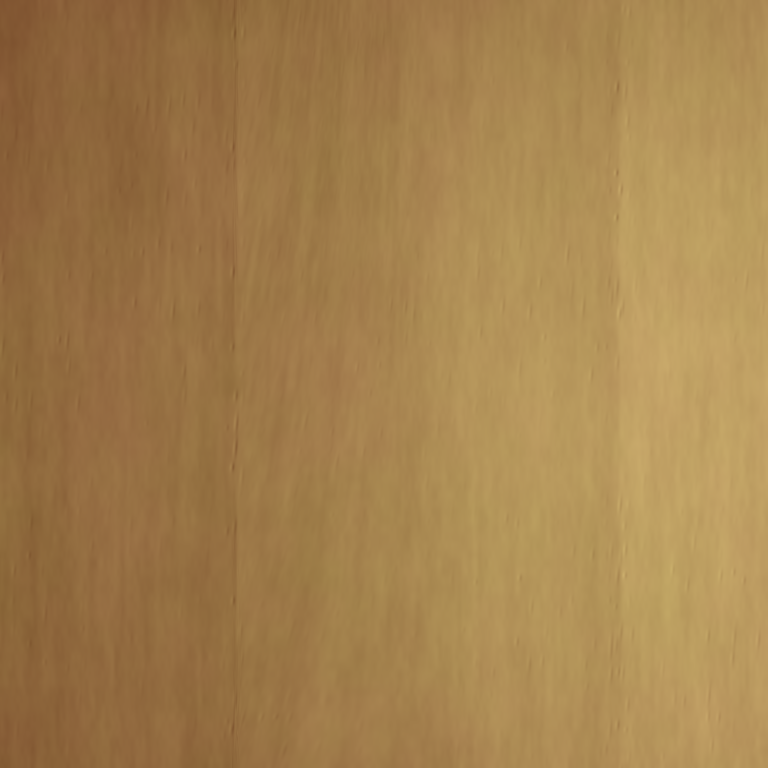
This texture is drawn by a Shadertoy shader. Its source:

```glsl
float hash(vec2 p) {
    vec3 q = fract(p.xyx * vec3(0.1031, 0.1030, 0.0973));
    q += dot(q, q.yzx + 33.33);
    return fract((q.x + q.y) * q.z);
}

float noise(vec2 p) {
    vec2 i = floor(p), f = fract(p);
    f = f * f * (3.0 - 2.0 * f);
    return mix(mix(hash(i), hash(i + vec2(1, 0)), f.x),
               mix(hash(i + vec2(0, 1)), hash(i + vec2(1, 1)), f.x), f.y);
}

// Signed noise, centred on zero
float grain(vec2 p) {
    return noise(p) - 0.5;
}

// Short vertical pores, each a dark slit with a lit edge on its left
float pores(vec2 p, vec2 density, float chance, float seed) {
    vec2 q = p * density, cell = floor(q);
    float relief = 0.0;
    for (int y = -1; y <= 1; y++) {
        for (int x = -1; x <= 1; x++) {
            vec2 id = cell + vec2(x, y);
            vec2 key = id + seed;
            vec2 centre = id + 0.2 + 0.6 * vec2(hash(key + 11.3), hash(key + 47.9));
            vec2 d = (q - centre) / density;
            d.x -= d.y * 0.08;
            float len = mix(0.004, 0.013, hash(key + 73.1));
            float present = step(hash(key + 5.7), chance);
            float along = exp(-d.y * d.y / (len * len));
            float slit = exp(-pow(d.x / 0.0017, 2.0));
            float edge = exp(-pow((d.x + 0.0036) / 0.0018, 2.0));
            relief += present * along * (0.7 * edge - slit) * mix(0.3, 1.0, hash(key + 29.0));
        }
    }
    return relief;
}

void mainImage(out vec4 fragColor, in vec2 fragCoord) {
    vec2 uv = fragCoord / iResolution.xy;

    // Three boards with soft, slightly wavering joints
    float waver = 0.006 * grain(vec2(3.0, uv.y * 9.0));
    float leftJoint = 0.306 + waver;
    float rightJoint = 0.805 + waver;
    float pastLeft = smoothstep(-0.006, 0.008, uv.x - leftJoint);
    float pastRight = smoothstep(-0.006, 0.008, uv.x - rightJoint);
    float middle = pastLeft * (1.0 - pastRight);

    // Light falls from the right and fades toward top and bottom
    float tone = 0.19 + 0.10 * smoothstep(0.0, 0.3, uv.x);
    tone += 0.10 * pastLeft + 0.40 * smoothstep(0.29, 0.76, uv.x) + 0.12 * pastRight;
    float height = uv.y - 0.42;
    tone -= height * height * mix(0.5, 0.95, smoothstep(0.1, 0.7, uv.x));
    tone -= 0.07 * smoothstep(0.12, 0.0, uv.x) * smoothstep(0.4, 1.0, uv.y);

    // Grain leans to the right in the left half of the middle board
    float lean = 0.17 * middle * smoothstep(0.58, 0.32, uv.x);
    vec2 wood = uv;
    wood.x -= lean * (uv.y - 0.4);
    wood.x += 0.006 * grain(uv * vec2(5.0, 4.0));

    // Broad bands, long streaks and fine fibres
    tone += 0.09 * grain(wood * vec2(13.0, 1.6) + 8.0);
    tone += 0.07 * grain(wood * vec2(48.0, 2.5));
    tone += 0.07 * grain(wood * vec2(105.0, 8.0) + 31.0);
    tone += 0.08 * grain(wood * vec2(150.0, 34.0) + 57.0);
    tone += 0.05 * grain(wood * vec2(230.0, 90.0) + 91.0);
    tone += 0.06 * grain(uv * vec2(22.0, 16.0) + 19.0);
    tone += 0.06 * pastRight * grain(vec2(uv.x * 75.0, uv.y * 1.5));

    // Scattered pores, thicker along the joints
    float nearJoint = exp(-pow((uv.x - leftJoint) / 0.012, 2.0))
                    + exp(-pow((uv.x - rightJoint) / 0.014, 2.0));
    float patches = smoothstep(0.35, 0.75, noise(uv * vec2(9.0, 5.0) + 4.0));
    tone += 0.16 * (0.3 + 0.7 * patches) * pores(wood, vec2(60.0, 26.0), 0.28, 0.0);
    tone += 0.30 * nearJoint * pores(uv, vec2(80.0, 30.0), 0.5, 200.0);
    float seam = exp(-pow((uv.x - leftJoint) / 0.003, 2.0))
               + 0.8 * exp(-pow((uv.x - rightJoint) / 0.003, 2.0));
    tone -= 0.09 * seam * noise(vec2(uv.x * 20.0, uv.y * 24.0));

    // Brown to pale straw, with faint reddish and greenish drift
    vec3 brown = vec3(0.520, 0.362, 0.205);
    vec3 straw = vec3(0.780, 0.662, 0.412);
    vec3 color = mix(brown, straw, tone);
    float drift = grain(uv * vec2(7.0, 4.0) + 13.0) + 0.6 * grain(uv * vec2(30.0, 24.0));
    color += drift * vec3(0.012, -0.012, 0.012);
    fragColor = vec4(clamp(color, 0.0, 1.0), 1.0);
}
```
